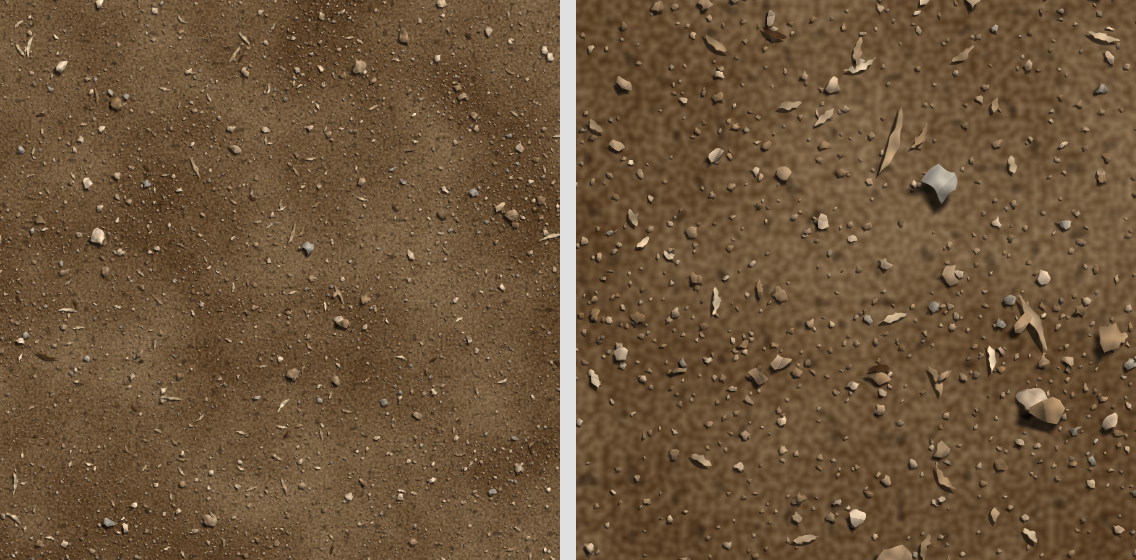
Left: the whole. Right: its middle third, enlarged.
This texture is drawn by a WebGL 1 fragment shader. Its source:

```glsl
precision highp float;
// Dry brown earth strewn with grit, angular pebbles and slivers of straw.
// Soil is layered gradient noise; the debris is scattered on jittered grids
// as ragged polygons and bent tapers, lit from the upper right.
uniform vec2 u_resolution;

const vec2 LIGHT = vec2(0.6, 0.8);

vec2 hash2(vec2 p) {
  vec3 q = fract(p.xyx * vec3(0.1031, 0.1030, 0.0973));
  q += dot(q, q.yzx + 33.33);
  return fract((q.xx + q.yz) * q.zy);
}

float gradientDot(vec2 cell, vec2 offset) {
  float a = 6.2832 * hash2(cell + 71.0).x;
  return dot(vec2(cos(a), sin(a)), offset);
}

float noise(vec2 p) {
  vec2 i = floor(p), f = fract(p);
  vec2 u = f * f * f * (f * (f * 6.0 - 15.0) + 10.0);
  vec2 e = vec2(1.0, 0.0);
  return mix(mix(gradientDot(i, f), gradientDot(i + e, f - e), u.x),
             mix(gradientDot(i + e.yx, f - e.yx), gradientDot(i + 1.0, f - 1.0), u.x), u.y);
}

float fbm(vec2 p) {
  float sum = 0.0, amp = 1.0;
  for (int i = 0; i < 6; i++) {
    sum += amp * noise(p);
    p = mat2(1.6, 1.2, -1.2, 1.6) * p + 13.7;
    amp *= 0.68;
  }
  return sum;
}

// Patches where gravel gathers
float gravel(vec2 uv) {
  return smoothstep(0.0, 0.5, noise(uv * 3.3 + 4.6) + 0.5 * noise(uv * 10.0));
}

mat2 rotation(float a) {
  return mat2(cos(a), sin(a), -sin(a), cos(a));
}

// Irregular convex polygon
float stoneDistance(vec2 p, float radius, vec2 id) {
  float d = -radius;
  for (int i = 0; i < 6; i++) {
    vec2 h = hash2(id + float(i) * vec2(17.0, 5.0));
    float a = 1.0472 * (float(i) + 0.7 * h.x);
    d = max(d, dot(p, vec2(cos(a), sin(a))) - radius * mix(0.5, 1.0, h.y));
  }
  return d;
}

// Bent sliver, pointed at both ends
float sliverDistance(vec2 p, float len, float width, float bend) {
  p.y -= bend * p.x * p.x;
  float x = p.x / len;
  return max(abs(p.y) - width * (1.0 - x * x), abs(p.x) - len);
}

float cover(float d, float soft) {
  return 1.0 - smoothstep(-soft, soft, d);
}

// One grid of pebbles; size is in cells, pale sets how far they leave the soil colour
vec3 addStones(vec3 col, vec2 uv, float cells, float density, float size, float pale, float pixel) {
  vec2 p = uv * cells, corner = floor(p - 0.5);
  float soft = 0.9 * cells * pixel;
  float ragged = noise(p * 5.0);
  for (int j = 0; j < 2; j++) for (int i = 0; i < 2; i++) {
    vec2 cell = corner + vec2(float(i), float(j));
    vec2 id = cell + cells * 7.0;
    vec2 centre = cell + hash2(id), kind = hash2(id + 131.0), look = hash2(id + 263.0);
    if (kind.x > density * (0.65 + 1.2 * gravel(centre / cells))) continue;
    float radius = size * mix(0.5, 1.0, kind.y * kind.y);
    vec2 q = p - centre;
    mat2 turn = rotation(6.2832 * look.x);
    vec2 squash = vec2(1.0, 1.0 + 0.9 * look.y * look.y);
    float rough = 0.5 * radius * ragged;
    float d = stoneDistance(turn * q * squash, radius, id) + rough;
    float shade = stoneDistance(turn * (q + LIGHT * radius * 0.5) * squash, radius, id) + rough;
    col *= 1.0 - 0.68 * cover(shade, soft + 0.15 * radius);

    vec2 tint = hash2(id + 397.0);
    vec3 tone = mix(vec3(0.51, 0.40, 0.28), vec3(0.84, 0.75, 0.64), tint.x);
    tone = mix(tone, vec3(0.60, 0.57, 0.52), step(0.88, tint.y));
    tone = mix(vec3(0.43, 0.33, 0.22), tone, pale);
    float facet = 0.12 * sign(dot(q, turn[0]) + 0.2 * radius);
    float lit = 0.97 + 0.34 * clamp(dot(q, LIGHT) / radius, -1.0, 1.0) + facet * look.y;
    lit += 0.4 * noise(uv * 130.0) + 0.25 * ragged;
    col = mix(col, tone * lit, cover(d, soft));
  }
  return col;
}

// One grid of straw slivers, with an occasional dark twig
vec3 addSlivers(vec3 col, vec2 uv, float cells, float density, float width, float pixel) {
  vec2 p = uv * cells, corner = floor(p - 0.5);
  float soft = 0.9 * cells * pixel;
  float ragged = noise(p * 9.0);
  for (int j = 0; j < 2; j++) for (int i = 0; i < 2; i++) {
    vec2 cell = corner + vec2(float(i), float(j));
    vec2 id = cell + cells * 11.0;
    vec2 kind = hash2(id + 19.0), look = hash2(id + 53.0);
    if (kind.x > density) continue;
    vec2 q = p - cell - hash2(id);
    mat2 turn = rotation(6.2832 * look.x);
    float len = mix(0.12, 0.30, kind.y), bend = 1.8 * (look.y - 0.5);
    float d = sliverDistance(turn * q, len, width, bend) + 0.9 * width * ragged;
    float shade = sliverDistance(turn * (q + LIGHT * width * 1.3), len, width, bend);
    col *= 1.0 - 0.55 * cover(shade, soft);
    vec3 tone = mix(vec3(0.58, 0.47, 0.34), vec3(0.83, 0.74, 0.61), look.y);
    tone = mix(tone, vec3(0.27, 0.18, 0.10), step(0.85, fract(look.x * 7.0)));
    col = mix(col, tone * (1.0 + 0.5 * noise(uv * 120.0)), cover(d, soft));
  }
  return col;
}

void main() {
  float pixel = 1.0 / min(u_resolution.x, u_resolution.y);
  vec2 uv = gl_FragCoord.xy * pixel;

  // Soil: broad stains, clods and fine grain
  float tone = 0.085 * fbm(uv * 4.5) + 0.05 * noise(uv * 120.0) + 0.13 * noise(uv * 215.0 + 9.0);
  vec3 col = vec3(0.437, 0.337, 0.226) + tone * vec3(1.0, 0.98, 0.9);
  col = mix(col, col * vec3(0.82, 0.76, 0.67), 0.7 * gravel(uv));
  col *= 1.0 - 0.3 * smoothstep(0.25, 0.55, noise(uv * 75.0 + 31.0));

  // Debris, from grit up to the few large stones
  col = addStones(col, uv, 112.0, 0.50, 0.27, 0.55, pixel);
  col = addStones(col, uv, 60.0, 0.48, 0.27, 0.80, pixel);
  col = addSlivers(col, uv, 30.0, 0.18, 0.065, pixel);
  col = addStones(col, uv, 27.0, 0.36, 0.25, 0.95, pixel);
  col = addSlivers(col, uv, 12.0, 0.13, 0.035, pixel);
  col = addStones(col, uv, 11.0, 0.28, 0.19, 1.00, pixel);
  gl_FragColor = vec4(clamp(col, 0.0, 1.0), 1.0);
}
```
